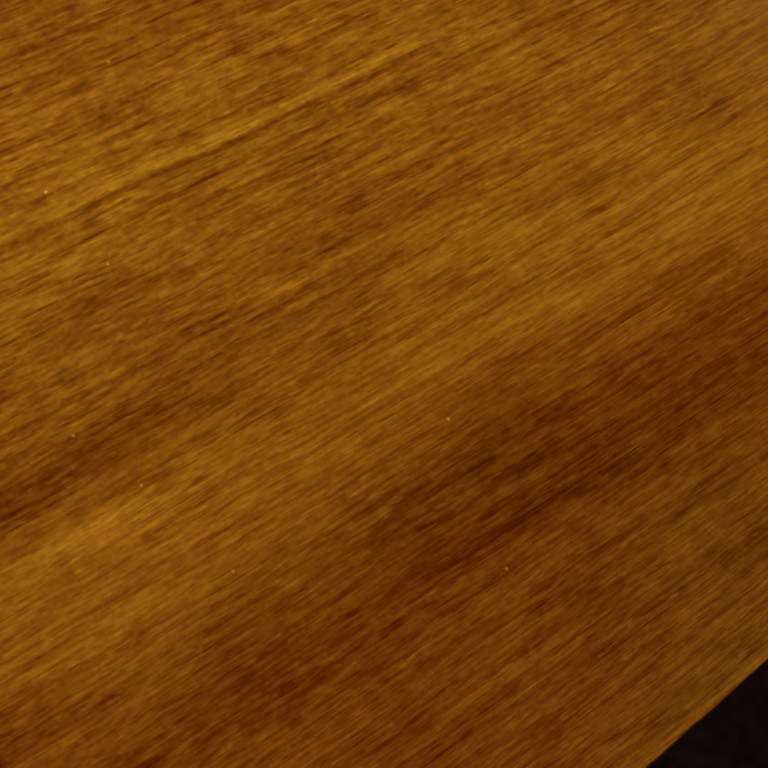
Reproduce this texture procedurally as a WebGL 1 fragment shader.

```glsl
precision highp float;
// Varnished golden brown wood with a dark corner beyond the board's edge.
// Gently fanning grain coordinates stretch value noise into fine fibres, thin
// dark lines and short flecks, laid over broad soft bands of light and dark.
uniform vec2 u_resolution;

float hash(vec2 p) {
  return fract(sin(dot(p, vec2(127.1, 311.7))) * 43758.5453);
}

float noise(vec2 p) {
  vec2 cell = floor(p), f = fract(p);
  f = f * f * (3.0 - 2.0 * f);
  return mix(mix(hash(cell), hash(cell + vec2(1.0, 0.0)), f.x),
             mix(hash(cell + vec2(0.0, 1.0)), hash(cell + 1.0), f.x), f.y);
}

// Value noise centred on zero
float ripple(vec2 p) {
  return noise(p) - 0.5;
}

float band(float x, float centre, float width) {
  float d = (x - centre) / width;
  return exp(-d * d);
}

// Broad light and dark zones; across is the grain line's height at the left
float broadTone(vec2 p, float along, float across) {
  float wavy = across + 0.10 * ripple(vec2(along * 4.0, across * 9.0))
                      + 0.04 * ripple(vec2(along * 9.0, across * 30.0));
  float left = 1.0 - smoothstep(0.0, 0.6, p.x);
  float tone = mix(0.31, 0.62, smoothstep(-0.05, 0.18, wavy));
  tone += 0.20 * band(wavy, 0.21, 0.05) * (0.6 + 0.4 * left);
  tone -= 0.34 * band(wavy, 0.36, 0.07) * left;
  tone -= 0.17 * band(wavy, -0.09, 0.11);
  tone += 0.24 * left * (1.0 - smoothstep(0.0, 0.2, across));
  tone += 0.18 * band(wavy, 0.74, 0.15) * (1.0 - p.x);
  return tone;
}

// Long dark streaks with pale lines beside them, in the upper left
float streakTone(vec2 p, float along, float across) {
  float reach = smoothstep(0.0, 0.15, p.x) * (1.0 - smoothstep(0.5, 0.66, p.x));
  float line = across + 0.006 * ripple(vec2(along * 9.0, 3.0));
  float broken = 0.4 + 0.8 * noise(vec2(along * 18.0, across * 60.0));
  float dark = band(line, 0.672, 0.0045) + 0.7 * band(line, 0.635, 0.005);
  float pale = band(line, 0.687, 0.007) + 0.4 * band(line, 0.655, 0.006);
  return reach * broken * (0.28 * pale - 0.42 * dark);
}

float fibreTone(vec2 p, float along, float across) {
  float fibres = 0.12 * ripple(vec2(along * 4.0, across * 40.0))
               + 0.18 * ripple(vec2(along * 9.0, across * 105.0))
               + 0.30 * ripple(vec2(along * 22.0, across * 190.0 + 7.0))
               + 0.30 * ripple(vec2(along * 60.0, across * 270.0 + 3.0));
  // Thin lines where slow noise crosses its middle, broken into groups
  float contour = ripple(vec2(along * 6.0, across * 75.0 + 31.0));
  float group = smoothstep(0.45, 0.75, noise(vec2(along * 8.0, across * 22.0 + 9.0)));
  float lines = band(contour, 0.0, 0.08) * group;
  float pores = smoothstep(0.7, 0.92, noise(vec2(along * 24.0, across * 170.0 + 19.0)));
  float glints = smoothstep(0.75, 0.97, noise(vec2(along * 45.0, across * 190.0 + 41.0)));
  // Fine roughness that hardly follows the grain
  float rough = 0.16 * ripple(vec2(along * 110.0, across * 170.0))
              + 0.14 * ripple(p * 210.0);
  return fibres + rough - 0.20 * lines - 0.20 * pores + 0.17 * glints;
}

void main() {
  vec2 p = gl_FragCoord.xy / u_resolution;

  // Grain lines rise to the right, steeper towards the bottom
  float across = (p.y - 0.64 * p.x) / (1.0 - 0.24 * p.x);
  float along = 0.86 * p.x + 0.51 * p.y;
  across += 0.004 * ripple(p * 12.0) + 0.0015 * ripple(p * 45.0);

  float crispness = mix(0.8, 1.15, smoothstep(-0.1, 0.8, across));
  float tone = broadTone(p, along, across) + streakTone(p, along, across);
  tone += 0.03 + crispness * fibreTone(p, along, across);
  tone += 0.10 * ripple(p * 50.0) + 0.12 * ripple(p * 9.0);

  vec3 wood = mix(vec3(0.325, 0.132, 0.003), vec3(0.615, 0.39, 0.072),
                  clamp(tone, -0.15, 1.25));

  // Redder patches, an olive lower right and a pale sheen at the upper right
  wood.g -= 0.02 * ripple(vec2(along * 3.0, across * 6.0 + 5.0));
  float olive = smoothstep(0.5, 1.0, p.x) * (1.0 - smoothstep(0.1, 0.6, p.y));
  wood += olive * vec3(-0.01, 0.015, 0.012);
  wood = mix(wood, vec3(0.50, 0.34, 0.15), 0.4 * exp(-9.0 * length(p - 1.0)));

  // A few faint specks of dust, mostly in the left half
  vec2 cell = floor(p * 45.0);
  vec2 spot = 0.2 + 0.6 * vec2(hash(cell + 3.0), hash(cell + 8.0));
  float speck = 1.0 - smoothstep(0.03, 0.17, length(fract(p * 45.0) - spot));
  float rare = step(0.992 + 0.006 * p.x, hash(cell));
  wood += 0.18 * speck * rare * vec3(1.0, 0.85, 0.5);

  // Board edge with a faint worn rim, then the dark beyond
  float edge = dot(p - vec2(0.84, 0.0), vec2(0.666, -0.746))
             + 0.001 * ripple(p * 60.0);
  wood += vec3(0.05, 0.03, 0.005) * band(edge, -0.004, 0.004);
  vec3 beyond = vec3(0.065, 0.032, 0.012) + 0.02 * ripple(p * 90.0);
  gl_FragColor = vec4(mix(wood, beyond, smoothstep(-0.002, 0.003, edge)), 1.0);
}
```
